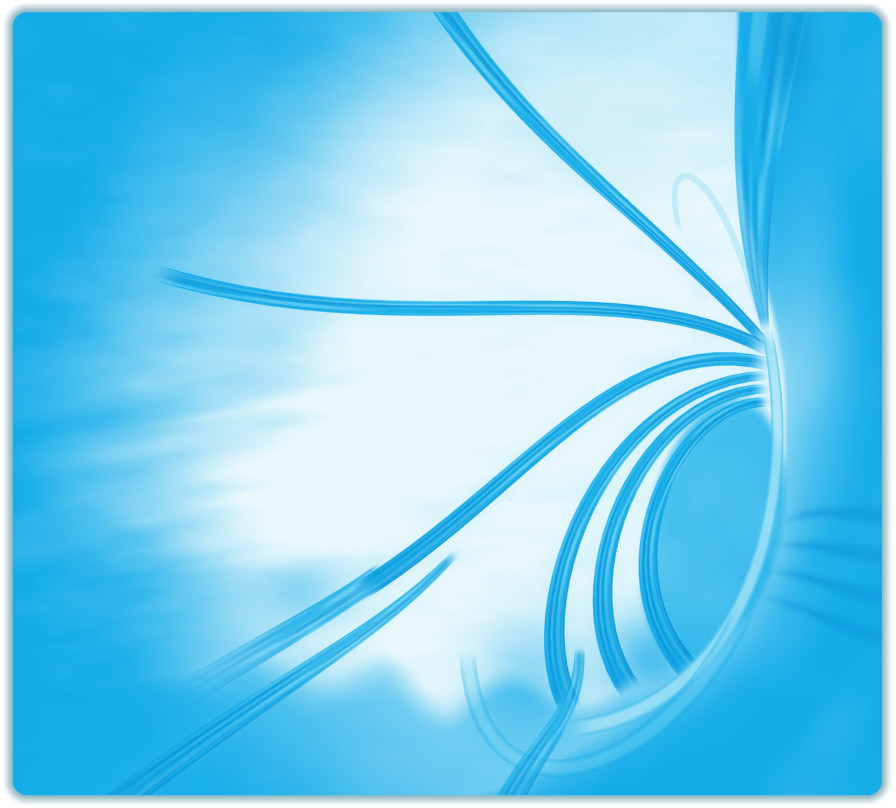
Reproduce this background procedurally as a WebGL 2 fragment shader.

```glsl
#version 300 es
precision highp float;
uniform vec2 u_resolution;
out vec4 outColor;

const vec3 DEEP = vec3(.04, .58, .85);
const vec3 AZURE = vec3(.08, .675, .91);
const vec3 SKY = vec3(.46, .83, .95);
const vec3 PALE = vec3(.92, .975, .99);
const vec3 SHADOW = vec3(.55, .71, .75);
const vec2 FRAME_CENTER = vec2(.4993, .4512);
const vec2 FRAME_HALF = vec2(.485, .437);
const float FRAME_RADIUS = .016;
const float SHADOW_WIDTH = .013;
const int CURVE_STEPS = 24;

float hash(vec2 p) {
    p = fract(p * vec2(.1031, .1137));
    p += dot(p, p.yx + 33.33);
    return fract((p.x + p.y) * p.x * 17.3);
}

float noise(vec2 p) {
    vec2 i = floor(p) + 100., f = fract(p);
    f = f * f * (3. - 2. * f);
    return mix(mix(hash(i), hash(i + vec2(1, 0)), f.x),
               mix(hash(i + vec2(0, 1)), hash(i + 1.), f.x), f.y);
}

float fbm(vec2 p) {
    return .55 * noise(p) + .3 * noise(p * 2.1 + 7.) + .15 * noise(p * 4.3 + 3.);
}

float blob(vec2 p, vec2 center, vec2 size) {
    vec2 q = (p - center) / size;
    return exp(-dot(q, q));
}

// Tapered cubic curve: x = across, y = along, z = coverage
vec3 ribbon(vec2 p, vec4 ab, vec4 cd, float w0, float w1) {
    vec2 from = ab.xy;
    float best = 10., side = 1., along = 0.;
    for (int i = 1; i <= CURVE_STEPS; i++) {
        float t = float(i) / float(CURVE_STEPS), s = 1. - t;
        vec2 to = s * s * s * ab.xy + 3. * s * t * (s * ab.zw + t * cd.xy) + t * t * t * cd.zw;
        vec2 e = to - from, v = p - from;
        float h = clamp(dot(v, e) / dot(e, e), 0., 1.);
        float dist = length(v - e * h);
        if (dist < best) {
            best = dist;
            side = sign(e.x * v.y - e.y * v.x);
            along = t + (h - 1.) / float(CURVE_STEPS);
        }
        from = to;
    }
    float w = mix(w0, w1, along), aa = .8 / u_resolution.x;
    float ends = smoothstep(0., .05, along * (1. - along));
    return vec3(side * best / w, along, ends * (1. - smoothstep(w - aa, w + aa, best)));
}

// Glassy strand with lengthwise streaks and a soft halo
void paintStrand(inout vec3 col, vec3 r, float opacity) {
    float grain = noise(vec2(r.x * 4., r.y * 5.));
    vec3 tone = mix(DEEP, AZURE, smoothstep(.1, .5, grain));
    float gloss = .6 * smoothstep(.5, .85, grain) + .4 * exp(-pow((r.x - .45) * 7., 2.));
    tone = mix(tone, SKY, gloss);
    col = mix(col, SKY, .28 * exp(-abs(r.x) * .9) * opacity);
    col = mix(col, tone, r.z * opacity);
}

vec3 background(vec2 p) {
    // Pale plume
    float middle = .165 + 1.3 * pow(p.y - .42, 2.);
    float light = smoothstep(-.22, .25, p.x - middle + .1 * (fbm(p * vec2(6, 8)) - .5));
    float streak = fbm(vec2(p.x * 3., (p.y - .17 * p.x) * 24.)) - .5;
    light += .6 * streak * blob(p, vec2(.22, .36), vec2(.25, .18));
    light += .12 * (fbm(p * vec2(14, 40)) - .5);
    light *= 1. - .22 * smoothstep(.6, .95, p.y);

    // Blue wash along the bottom
    float shore = .12 + .11 * (noise(p * vec2(14, 5)) - .4);
    light *= mix(.45, 1., smoothstep(-.02, .025, p.y - shore));
    light *= 1. - .4 * blob(p, vec2(.33, .24), vec2(.05, .03));
    light *= 1. - .45 * blob(p, vec2(.59, .14), vec2(.06, .07));

    // Blue wall beyond the rim
    float edge = .875 - .208 * pow(max(.447 - p.y, 0.) / .365, 3.) - .052 * smoothstep(.45, .75, p.y);
    float beyond = p.x - edge;
    float wall = .45 * exp(-max(beyond, 0.) / .05) * (1. - smoothstep(.5, .75, p.y));
    wall += .25 * fbm(vec2(p.x * 9. - p.y * 4., p.y * 5.)) - .12;
    wall += .2 * blob(p, vec2(.91, .57), vec2(.04, .16));
    light = mix(light, wall, smoothstep(-.004, .006, beyond));
    return mix(AZURE, PALE, clamp(light, 0., 1.));
}

void paintFunnel(inout vec3 col, vec2 p) {
    // Deep mouth
    vec2 q = p - vec2(.796, .31);
    q.x -= .17 * q.y;
    float mouth = 1. - smoothstep(.9, 1.05, length(q / vec2(.078, .15)));
    col = mix(col, mix(AZURE, SKY, .1 + .5 * fbm(p * 12.)), .9 * mouth);
    col = mix(col, AZURE, .75 * blob(p, vec2(.73, .165), vec2(.055, .05)));
    // Nested strands
    for (float k = 0.; k < 1.1; k += .5)
        paintStrand(col, ribbon(p, mix(vec4(.859, .483, .677, .479), vec4(.859, .453, .758, .46), k),
            mix(vec4(.573, .225, .638, .108), vec4(.66, .264, .775, .147), k), .005, .013), .95);
    // Rim and faint outer loop
    vec3 rim = ribbon(p, vec4(.855, .538, .898, .342), vec4(.833, .108, .635, .088), .006, .01);
    col = mix(col, mix(mix(SKY, PALE, .4), AZURE, smoothstep(.4, 1., abs(rim.x)) * .6), rim.z * .8);
    vec3 outer = ribbon(p, vec4(.833, .225, .745, .03), vec4(.53, -.04, .521, .18), .012, .009);
    col = mix(col, mix(SKY, AZURE, smoothstep(.3, .9, abs(outer.x))), .35 * outer.z);
    // Creases fanning right
    for (float k = 0.; k < 4.; k++) {
        vec3 r = ribbon(p, vec4(.868, .315, .9, .335) - k * vec4(.012, .025, 0, .035),
            vec4(.94, .33, .99, .325) - k * vec4(0, .045, 0, .045), .003, .01);
        col = mix(col, DEEP, .5 * exp(-r.x * r.x) * smoothstep(0., .4, r.y));
    }
}

void paintStrands(inout vec3 col, vec2 p) {
    paintStrand(col, ribbon(p, vec4(.88, .99, .84, .759), vec4(.833, .655, .855, .531), .044, .004), .7);
    col = mix(col, DEEP, .6 * blob(p, vec2(.885, .85), vec2(.025, .06)));
    col = mix(col, SKY, .3 * ribbon(p, vec4(.85, .54, .8, .74), vec4(.73, .74, .76, .64), .004, .003).z);
    paintStrand(col, ribbon(p, vec4(.47, .93, .586, .74), vec4(.729, .661, .858, .515), .012, .005), .95);
    paintStrand(col, ribbon(p, vec4(.165, .6, .456, .509), vec4(.677, .609, .86, .51), .009, .007), .95);
    vec3 tail = ribbon(p, vec4(.43, .265, .352, .208), vec4(.299, .186, .156, .095), .011, .016);
    paintStrand(col, tail, .8 - .8 * smoothstep(.4, 1., tail.y));
    paintStrand(col, ribbon(p, vec4(.86, .495, .69, .538), vec4(.586, .355, .396, .238), .007, .011), .95);
    paintStrand(col, ribbon(p, vec4(.51, .286, .417, .186), vec4(.326, .154, .11, -.01), .004, .016), .8);
    paintStrand(col, ribbon(p, vec4(.647, .18, .648, .095), vec4(.599, .082, .55, -.03), .005, .016), .7);
}

void main() {
    vec2 p = gl_FragCoord.xy / u_resolution.x;
    vec3 col = background(p);
    paintFunnel(col, p);
    paintStrands(col, p);
    // Rounded panel with soft shadow
    vec2 q = abs(p - FRAME_CENTER) - FRAME_HALF + FRAME_RADIUS;
    float d = length(max(q, 0.)) + min(max(q.x, q.y), 0.) - FRAME_RADIUS;
    vec3 margin = mix(SHADOW, vec3(1), smoothstep(-.002, SHADOW_WIDTH, d));
    float aa = .8 / u_resolution.x;
    outColor = vec4(mix(col, margin, smoothstep(-aa, aa, d)), 1);
}
```
